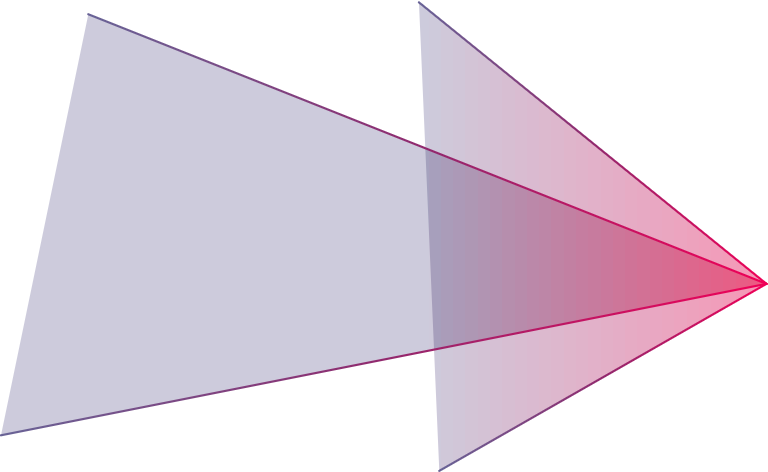
Reproduce this background procedurally as a WebGL 1 fragment shader.

```glsl
precision highp float;
// Two translucent triangles meeting at one point, with gradient-stroked long edges.

uniform vec2 u_resolution;

const vec3 COOL_FILL = vec3(0.804, 0.798, 0.863);
const vec3 PINK_FILL = vec3(0.965, 0.590, 0.710);
const vec3 SLATE = vec3(0.410, 0.390, 0.590);
const vec3 PLUM = vec3(0.570, 0.160, 0.430);
const vec3 CRIMSON = vec3(0.940, 0.000, 0.340);
const float HALF_STROKE = 0.0014;
const float BANDS = 28.0;

// Signed distance to the line from a to b, positive on its left.
float leftOf(vec2 p, vec2 a, vec2 b) {
  vec2 along = normalize(b - a);
  return along.x * (p.y - a.y) - along.y * (p.x - a.x);
}

// Coverage of a counterclockwise triangle.
float triangleMask(vec2 p, vec2 a, vec2 b, vec2 c, float pixel) {
  float inside = min(leftOf(p, a, b), min(leftOf(p, b, c), leftOf(p, c, a)));
  return clamp(inside / pixel + 0.5, 0.0, 1.0);
}

// Horizontal tint in narrow steps, cool at the left and pink at the right.
vec3 fillTint(float x, float startX, float endX) {
  float t = clamp((x - startX) / (endX - startX), 0.0, 1.0);
  float stepped = floor(t * BANDS + 0.5) / BANDS;
  return mix(COOL_FILL, PINK_FILL, stepped);
}

vec3 strokeColor(float t) {
  vec3 firstHalf = mix(SLATE, PLUM, clamp(t * 2.0, 0.0, 1.0));
  return mix(firstHalf, CRIMSON, clamp(t * 2.0 - 1.0, 0.0, 1.0));
}

// Lays a stroke from a to b over the base colour.
vec3 drawStroke(vec3 base, vec2 p, vec2 a, vec2 b, float pixel) {
  vec2 span = b - a;
  float t = clamp(dot(p - a, span) / dot(span, span), 0.0, 1.0);
  float away = length(p - a - span * t) - HALF_STROKE;
  return mix(base, strokeColor(t), clamp(0.5 - away / pixel, 0.0, 1.0));
}

void main() {
  // Canvas width is one unit.
  float pixel = 1.0 / u_resolution.x;
  vec2 p = gl_FragCoord.xy * pixel;

  vec2 apex = vec2(0.9980, 0.2450);
  vec2 wideTop = vec2(0.1150, 0.5960);
  vec2 wideBottom = vec2(0.0013, 0.0478);
  vec2 tallTop = vec2(0.5455, 0.6115);
  vec2 tallBottom = vec2(0.5720, 0.0015);

  // Fills multiply where they overlap.
  vec3 tint = fillTint(p.x, 0.55, apex.x);
  float wide = triangleMask(p, apex, wideTop, wideBottom, pixel);
  float tall = triangleMask(p, apex, tallTop, tallBottom, pixel);
  vec3 color = mix(vec3(1.0), tint, wide) * mix(vec3(1.0), tint, tall);

  // Long edges
  color = drawStroke(color, p, tallTop, apex, pixel);
  color = drawStroke(color, p, tallBottom, apex, pixel);
  color = drawStroke(color, p, wideTop, apex, pixel);
  color = drawStroke(color, p, wideBottom, apex, pixel);

  gl_FragColor = vec4(color, 1.0);
}
```
